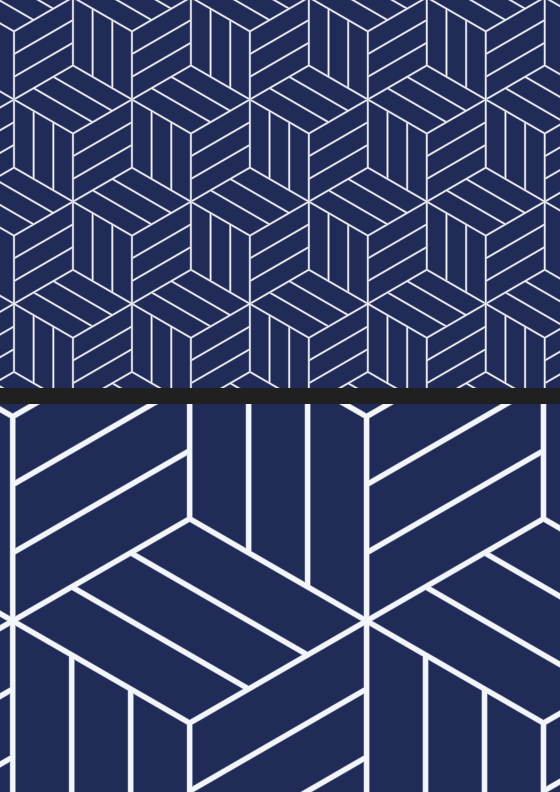
Top: the whole. Bottom: its middle third, enlarged.
This pattern is drawn by a Shadertoy shader. Its source:

```glsl
#define REPEATS_ACROSS 4.748
#define CUBE_CENTRE vec2(0.1303, 0.4544)
#define STRIPES 3.0
#define LINE_WIDTH 0.027
#define EDGE_SOFTNESS 0.9
#define NAVY vec3(0.130, 0.170, 0.340)
#define CHALK vec3(0.950, 0.960, 0.980)

const float SQRT3 = 1.7320508;

// Offset from the centre of the nearest hexagon, whose side is 1
vec2 hexCell(vec2 p) {
    vec2 period = vec2(SQRT3, 3.0);
    vec2 a = mod(p + 0.5 * period, period) - 0.5 * period;
    vec2 b = mod(p, period) - 0.5 * period;
    return dot(a, a) < dot(b, b) ? a : b;
}

// Coordinates from 0 to 1 along the two edges of the cube face holding q
vec2 faceCoords(vec2 q) {
    vec3 axes = vec3(dot(q, vec2(0.5 * SQRT3, 0.5)),
                     dot(q, vec2(-0.5 * SQRT3, 0.5)),
                     -q.y);
    float lowest = min(axes.x, min(axes.y, axes.z));
    vec2 face = axes.z == lowest ? axes.xy
              : axes.x == lowest ? axes.yz
              : axes.zx;
    return (face - lowest) / 1.5;
}

// Distance to the nearest whole number
float toInteger(float x) {
    return abs(fract(x + 0.5) - 0.5);
}

// Distance to the nearest outline or stripe of a face
float lineDistance(vec2 face) {
    float stripe = toInteger(face.x * STRIPES) / STRIPES;
    float side = toInteger(face.y);
    return min(stripe, side) * 0.5 * SQRT3;
}

void mainImage(out vec4 fragColor, in vec2 fragCoord) {
    // One unit is the edge of a cube
    float scale = REPEATS_ACROSS * SQRT3;
    vec2 p = (fragCoord / iResolution.x - CUBE_CENTRE) * scale;
    float soft = EDGE_SOFTNESS * scale / iResolution.x;

    float d = lineDistance(faceCoords(hexCell(p))) - 0.5 * LINE_WIDTH;
    float ink = 1.0 - smoothstep(-soft, soft, d);
    fragColor = vec4(mix(NAVY, CHALK, ink), 1.0);
}
```
